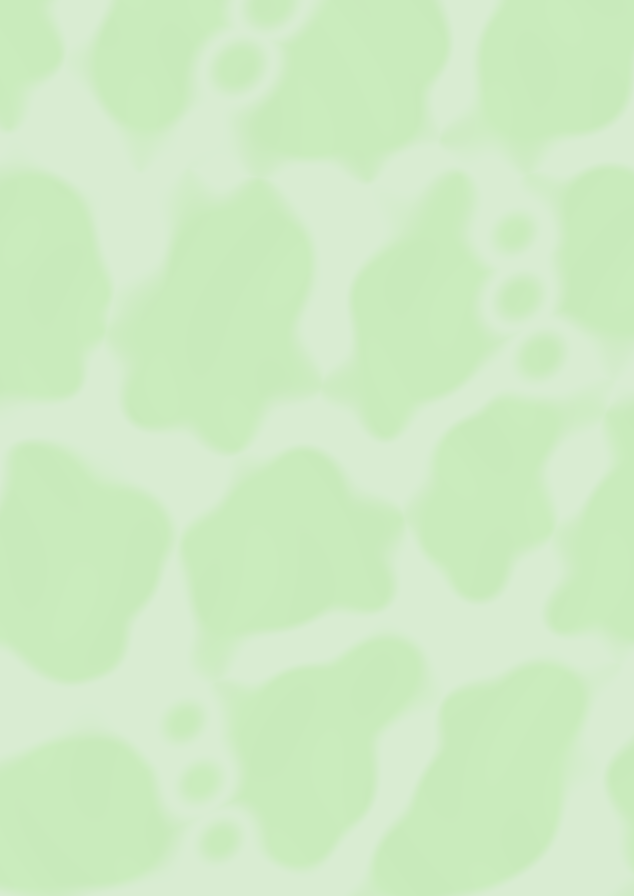
Reproduce this pattern procedurally as a Shadertoy shader.

```glsl
const vec3  PATCH_GREEN = vec3(0.788, 0.921, 0.737);
const vec3  PALE_GROUND = vec3(0.850, 0.925, 0.825);

// Lengths are in canvas widths.
const vec2  PATCH_CELL   = vec2(0.32, 0.39);
const float PATCH_JITTER = 0.55;
const float ROW_STAGGER  = 0.4;
const float SLANT        = 0.2;
const float HALF_CHANNEL = 0.027;
const float ROUNDING     = 40.0;
const float LOBE_SIZE    = 0.13;
const float LOBE_HEIGHT  = 0.10;
const float LOBE_MEAN    = 0.34;
const float LOBE_BLEND   = 8.0;
const float DOT_STEP     = 0.105;
const float DOT_GAP      = 0.032;
const vec2  DOT_RADIUS   = vec2(0.028, 0.042);
const float SOFTNESS     = 0.018;
const float STREAK       = 0.004;

vec2 hash2(vec2 cell) {
    vec3 q = fract(cell.xyx * vec3(0.1031, 0.1030, 0.0973));
    q += dot(q, q.yzx + 33.33);
    return fract((q.xx + q.yz) * q.zy);
}

float smoothMin(float a, float b, float k) {
    float h = max(k - abs(a - b), 0.0) / k;
    return min(a, b) - 0.25 * h * h * k;
}

// Centre of a patch on a jittered, staggered lattice
vec2 patchSite(vec2 cell) {
    vec2 offset = 0.5 + (hash2(cell) - 0.5) * PATCH_JITTER;
    offset.x += ROW_STAGGER * mod(cell.y, 2.0);
    return (cell + offset) * PATCH_CELL;
}

// Distance to the nearest cell border, with rounded corners
float borderDistance(vec2 p) {
    vec2 base = floor(p / PATCH_CELL);
    vec2 nearest = vec2(9.0);
    for (int y = -2; y <= 2; y++)
    for (int x = -2; x <= 2; x++) {
        vec2 s = patchSite(base + vec2(x, y)) - p;
        if (dot(s, s) < dot(nearest, nearest)) nearest = s;
    }
    float sum = 0.0;
    for (int y = -2; y <= 2; y++)
    for (int x = -2; x <= 2; x++) {
        vec2 s = patchSite(base + vec2(x, y)) - p;
        vec2 between = s - nearest;
        if (dot(between, between) > 1e-6) {
            float d = dot(0.5 * (s + nearest), normalize(between));
            sum += exp(-ROUNDING * d);
        }
    }
    return -log(sum) / ROUNDING;
}

// Smooth cellular noise: round bumps that meet in notches
float lobes(vec2 p) {
    p /= LOBE_SIZE;
    vec2 base = floor(p);
    float sum = 0.0;
    for (int y = -1; y <= 1; y++)
    for (int x = -1; x <= 1; x++) {
        vec2 cell = base + vec2(x, y);
        vec2 center = cell + 0.5 + (hash2(cell + 57.0) - 0.5) * 0.8;
        sum += exp(-LOBE_BLEND * length(center - p));
    }
    return LOBE_MEAN + log(sum) / LOBE_BLEND;
}

// Short chains of dots along the channel between two row neighbours
float dotDistance(vec2 p) {
    vec2 base = floor(p / PATCH_CELL);
    float nearest = 9.0;
    for (int y = -2; y <= 2; y++)
    for (int x = -2; x <= 2; x++) {
        vec2 cell = base + vec2(x, y);
        if (mod(cell.x + 2.0 * cell.y, 5.0) > 0.5) continue;
        vec2 a = patchSite(cell);
        vec2 b = patchSite(cell + vec2(1.0, 0.0));
        vec2 across = normalize(b - a);
        vec2 along = vec2(-across.y, across.x);
        for (int i = -1; i <= 1; i++) {
            vec2 rnd = hash2(cell * 3.0 + float(i) + 19.0);
            vec2 center = 0.5 * (a + b) + along * DOT_STEP * float(i)
                        + across * (rnd.y - 0.5) * 0.03;
            float radius = mix(DOT_RADIUS.x, DOT_RADIUS.y, rnd.x * rnd.x);
            nearest = min(nearest, length(p - center) - radius);
        }
    }
    return nearest;
}

void mainImage(out vec4 fragColor, in vec2 fragCoord) {
    vec2 uv = fragCoord / iResolution.x;
    vec2 p = vec2(uv.x - SLANT * uv.y, uv.y);

    // Lobed patches, set back around the dots
    float inside = borderDistance(p) - HALF_CHANNEL + LOBE_HEIGHT * lobes(uv);
    float dots = dotDistance(p);
    inside = smoothMin(inside, dots - DOT_GAP, 0.04);
    inside = max(inside, -dots);

    // Soft edges and faint brush streaks within the patches
    float cover = smoothstep(-SOFTNESS, SOFTNESS, inside);
    float streak = sin(34.0 * uv.x + 3.0 * sin(9.0 * uv.y))
                 * sin(13.0 * uv.y + 2.0 * sin(11.0 * uv.x));
    vec3 color = mix(PALE_GROUND, PATCH_GREEN + STREAK * streak, cover);
    fragColor = vec4(color, 1.0);
}
```
